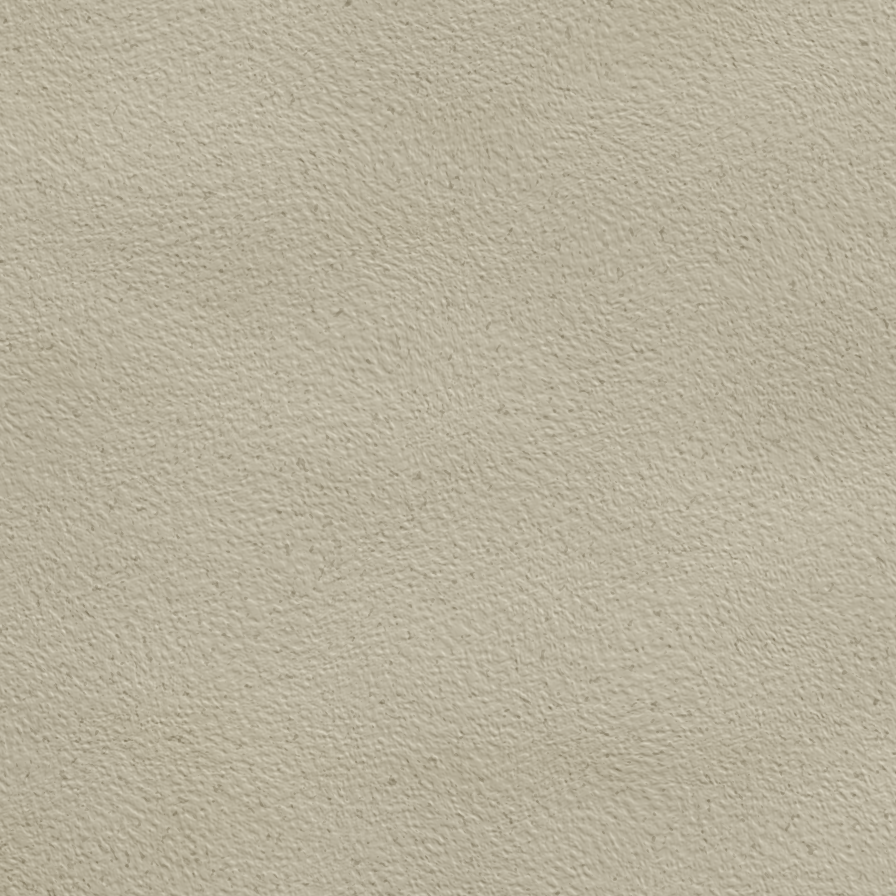
Give the GLSL for this texture, as a Shadertoy shader.

```glsl
// Fine-grained beige plaster with soft mottling, small pits and raking light

float hash(vec2 p) {
    return fract(sin(dot(p, vec2(127.1, 311.7))) * 43758.5453);
}

float noise(vec2 p) {
    vec2 cell = floor(p), f = fract(p);
    f = f * f * (3.0 - 2.0 * f);
    return mix(mix(hash(cell), hash(cell + vec2(1, 0)), f.x),
               mix(hash(cell + vec2(0, 1)), hash(cell + vec2(1, 1)), f.x), f.y);
}

// Each octave is turned to hide the grid
const mat2 octaveTurn = mat2(1.5, 1.1, -1.1, 1.5);

float fbm(vec2 p) {
    float sum = 0.0, amplitude = 0.5;
    for (int i = 0; i < 4; i++) {
        sum += amplitude * noise(p);
        p = octaveTurn * p + 17.3;
        amplitude *= 0.5;
    }
    return sum / 0.9375;
}

// Grain coordinates: bent at two scales, then stretched along a falling diagonal
vec2 grainSpace(vec2 p) {
    p += 0.022 * vec2(noise(p * 9.0), noise(p * 9.0 + 31.0));
    p += 0.003 * vec2(noise(p * 50.0 + 5.0), noise(p * 50.0 + 63.0));
    return vec2(dot(p, vec2(0.85, -0.53)) * 0.87, dot(p, vec2(0.53, 0.85)));
}

// Crowded rounded grains
float height(vec2 p) {
    vec2 q = grainSpace(p) * 205.0;
    float grains = 0.66 * noise(q) + 0.34 * noise(octaveTurn * q + 9.0);
    return smoothstep(0.1, 0.85, grains);
}

// Small hollows between the grains
float pits(vec2 p) {
    vec2 q = grainSpace(p) * 200.0 + 71.0;
    float hollow = 0.65 * noise(q) + 0.35 * noise(octaveTurn * q + 3.0);
    return 1.0 - smoothstep(0.12, 0.3, hollow);
}

void mainImage(out vec4 fragColor, in vec2 fragCoord) {
    vec2 uv = fragCoord / min(iResolution.x, iResolution.y);

    // Relief lit from above, slightly from the right
    vec2 toLight = 0.0011 * normalize(vec2(0.45, 0.9));
    float relief = height(uv - toLight) - height(uv + toLight);

    // Faint broad stains, wider than tall
    float mottle = fbm(uv * vec2(4.0, 7.0) + 4.0) - 0.5;
    float stain = smoothstep(0.5, 0.8, fbm(uv * vec2(4.0, 7.0) + 20.0));

    // Lit faces stay gentle while shaded faces fall off harder
    float tone = relief * (relief > 0.0 ? 0.135 : 0.155);
    tone += 0.055 * mottle - 0.10 * pits(uv);

    vec3 plaster = vec3(0.729, 0.701, 0.622);
    vec3 color = plaster + tone * vec3(1.0, 1.04, 1.10);
    color -= stain * vec3(0.013, 0.015, 0.022);

    fragColor = vec4(color, 1.0);
}
```
